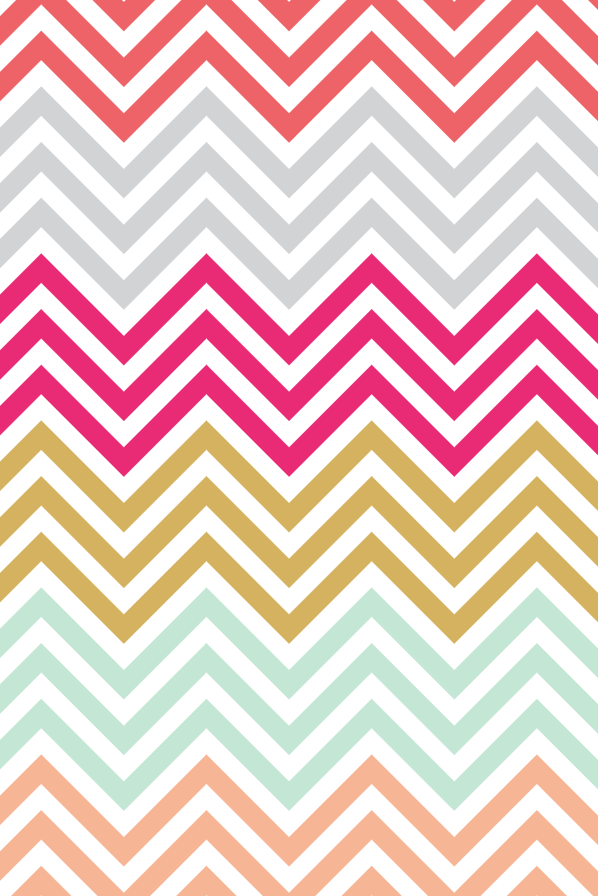
A WebGL 2 fragment shader for this pattern:

```glsl
#version 300 es
precision highp float;
// Flat chevron stripes on white, in six colour groups of three stripes each.

// Lengths are fractions of the canvas height.
#define ZIG_PERIOD 0.1844     // width of one zigzag
#define PEAK_X 0.0460         // position of the first peak
#define STRIPE_PITCH 0.06214  // vertical step between stripes
#define STRIPE_FILL 0.53      // inked part of each step
#define FIRST_TOP -0.0901     // peak of the first stripe, down from the top edge
#define STRIPES_PER_COLOUR 3.0

uniform vec2 u_resolution;
out vec4 fragColor;

const vec3 WHITE = vec3(1.0);
const vec3 GROUP_COLOURS[6] = vec3[6](
  vec3(0.930, 0.390, 0.405),  // coral
  vec3(0.820, 0.827, 0.835),  // grey
  vec3(0.915, 0.165, 0.460),  // magenta
  vec3(0.830, 0.700, 0.375),  // gold
  vec3(0.768, 0.900, 0.830),  // mint
  vec3(0.965, 0.710, 0.580)   // peach
);

// Distance to the nearest peak: 45 degree zigzag, zero at each peak.
float zigzag(float x) {
  float cell = fract((x - PEAK_X) / ZIG_PERIOD + 0.5) - 0.5;
  return abs(cell) * ZIG_PERIOD;
}

void main() {
  vec2 p = gl_FragCoord.xy / u_resolution.y;
  float pixel = 1.0 / u_resolution.y;

  // Straighten the zigzags into rows, each stripe centred in its row.
  float depth = 1.0 - p.y - zigzag(p.x) - FIRST_TOP;
  float row = depth / STRIPE_PITCH + 0.5 * (1.0 - STRIPE_FILL);

  // Signed distance to the stripe edge, measured across the slope.
  float edge = abs(fract(row) - 0.5) - 0.5 * STRIPE_FILL;
  float dist = edge * STRIPE_PITCH * inversesqrt(2.0);
  float ink = 1.0 - smoothstep(-0.7 * pixel, 0.7 * pixel, dist);

  // Rows take their colour in groups, cycling through the palette.
  int group = int(mod(floor(floor(row) / STRIPES_PER_COLOUR), 6.0));
  fragColor = vec4(mix(WHITE, GROUP_COLOURS[group], ink), 1.0);
}
```
